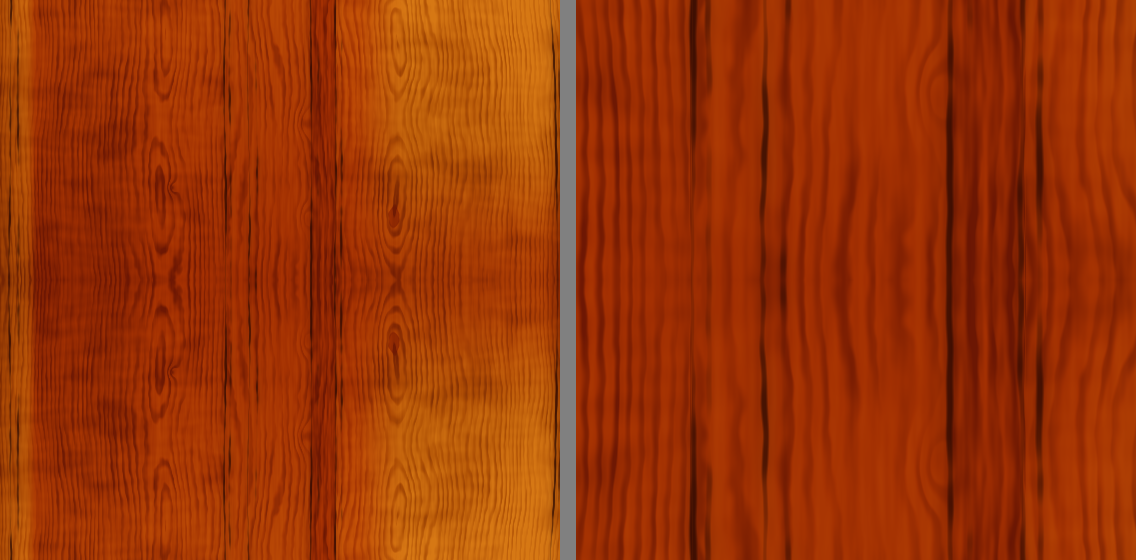
Left: the whole. Right: its middle third, enlarged.
This texture is drawn by a three.js fragment shader. Its source:

```glsl
// Varnished pine boards, mirrored about the horizontal midline. Growth rings are
// contours of a distance field whose axis depth varies with height (long eyes and
// cathedrals); gradient noise adds fibres, stains and the dark split seams.
#define RING_FREQ 84.0
#define RING_DEPTH 0.34
#define FIBRE_DEPTH 0.12
#define STAIN_DEPTH 0.26
#define EYE_PERIOD 0.29
#define SEAM_DARK 0.78
#define LEFT_SEAM 0.402
#define RIGHT_SEAM 0.600
#define SEAM_INK vec3(0.17, 0.035, 0.008)

varying vec2 vUv;

float hash1(float n) { return fract(sin(n * 91.37) * 4375.85); }

vec2 hashGradient(vec2 cell) {
  float turn = fract(sin(dot(cell, vec2(127.1, 311.7))) * 4375.85);
  return vec2(cos(6.2832 * turn), sin(6.2832 * turn));
}

float gradientNoise(vec2 p) {
  vec2 i = floor(p), f = p - i;
  vec2 u = f * f * f * (f * (f * 6.0 - 15.0) + 10.0);
  float a = dot(hashGradient(i), f);
  float b = dot(hashGradient(i + vec2(1.0, 0.0)), f - vec2(1.0, 0.0));
  float c = dot(hashGradient(i + vec2(0.0, 1.0)), f - vec2(0.0, 1.0));
  float d = dot(hashGradient(i + 1.0), f - 1.0);
  return 1.4 * mix(mix(a, b, u.x), mix(c, d, u.x), u.y);
}

vec3 ramp(vec3 dark, vec3 middle, vec3 light, float t) {
  return t < 0.5 ? mix(dark, middle, 2.0 * t) : mix(middle, light, 2.0 * t - 1.0);
}

// Small knots: x is the push on the rings, y is the dark heart.
vec2 knots(vec2 p) {
  vec2 sum = vec2(0.0);
  for (int j = 0; j < 3; j++) {
    float k = float(j);
    vec2 centre = j < 2 ? vec2(0.548 - 0.006 * k, 0.11 + 0.17 * k) : vec2(0.308, 0.165);
    vec2 q = (p - centre) / (j < 2 ? vec2(0.015, 0.027) : vec2(0.009, 0.012));
    float r2 = dot(q, q);
    sum.x += (j < 2 ? 1.7 : 1.2) * exp(-r2);
    sum.y += exp(-9.0 * r2) * (0.3 + 0.3 * k);
  }
  return sum;
}

// Thin tapering splits, set symmetrically about the centre in pairs of strands.
float seams(vec2 p) {
  float ink = 0.0;
  for (int i = 0; i < 12; i++) {
    float k = float(i);
    float pair = floor(k / 4.0);
    float strand = floor(mod(k, 4.0) / 2.0);
    float side = mod(k, 2.0) * 2.0 - 1.0;
    float offset = pair < 0.5 ? 0.056 : (pair < 1.5 ? 0.098 : 0.482);
    float x = 0.5 + side * offset + strand * (0.008 + 0.008 * hash1(k + 3.0));
    x += 0.003 * gradientNoise(vec2(p.y * 4.0, k * 5.3))
       + 0.0010 * gradientNoise(vec2(p.y * 38.0, k * 2.7));
    float swell = gradientNoise(vec2(p.y * 7.0 + k * 3.1, k * 7.7 + 0.4));
    float grit = gradientNoise(vec2(p.y * 48.0, k * 3.9 + 0.3));
    float width = max(0.0011 + 0.0014 * swell + 0.0005 * grit, 0.0003);
    float present = smoothstep(-0.35, 0.45, swell + 0.25 * grit - 0.2 * strand);
    present = mix(present, 1.0, strand < 0.5 ? 0.35 : 0.08);
    float d = abs(p.x - x);
    float line = 1.0 - smoothstep(width * 0.4, width + 0.0014, d);
    ink = max(ink, max(line, 0.25 * exp(-d * 150.0)) * present);
  }
  return ink;
}

void main() {
  float d = abs(vUv.y - 0.5);
  float bow = 0.014 * (1.0 - 4.0 * d * d) * smoothstep(0.72, 1.0, vUv.x);
  vec2 p = vec2(vUv.x - bow, d);
  float isLeft = 1.0 - smoothstep(LEFT_SEAM - 0.001, LEFT_SEAM + 0.001, p.x);
  float isRight = smoothstep(RIGHT_SEAM - 0.001, RIGHT_SEAM + 0.001, p.x);
  float isMiddle = 1.0 - isLeft - isRight;

  // Growth rings around each board's axis, fading in and out in patches
  float axis = isLeft * 0.288 + isRight * 0.71 + isMiddle * 0.36;
  float dx = p.x - axis - 0.010 * gradientNoise(vec2(d * 6.0, axis * 40.0));
  float depth = (isLeft * 0.022 + isRight * 0.036) * (0.5 + 0.5 * cos(6.2832 * d / EYE_PERIOD));
  float r = sqrt(dx * dx + depth * depth);
  vec2 knot = knots(p);
  float phase = RING_FREQ * r * (1.0 + 0.9 * r) * mix(1.0, 0.60, isMiddle) + knot.x
    + 1.2 * gradientNoise(vec2(p.x * 13.0, d * 2.2))
    + 0.6 * gradientNoise(vec2(p.x * 34.0, d * 5.0))
    + 0.17 * gradientNoise(vec2(p.x * 34.0, d * 22.0))
    + 0.12 * gradientNoise(vec2(p.x * 100.0, d * 60.0));
  float g = fract(phase);
  float lateWood = smoothstep(0.30, 0.70, g) * (1.0 - smoothstep(0.78, 0.98, g));
  float nearAxis = exp(-abs(dx) * 24.0) * (1.0 - isMiddle);
  float patches = gradientNoise(vec2(p.x * 11.0, d * 6.0))
    + 0.7 * gradientNoise(vec2(p.x * 60.0, d * 14.0));
  lateWood *= clamp(0.68 + 0.7 * patches + 0.5 * nearAxis, 0.12, 1.35);
  float heart = isRight * (1.0 - smoothstep(0.008, 0.011,
    length(vec2(dx, (d - 0.11) * 0.42)) + 0.004 * gradientNoise(p * 70.0)));

  // Fibres, cross-grain ripple and stains
  float fibre = gradientNoise(vec2(p.x * 150.0, d * 5.0))
    + 0.5 * gradientNoise(vec2(p.x * 300.0, d * 30.0));
  float ripple = gradientNoise(vec2(p.x * 16.0, d * 75.0 + 5.0 * p.x));
  float stain = gradientNoise(vec2(p.x * 8.0, d * 13.0))
    + 0.5 * gradientNoise(vec2(p.x * 19.0, d * 37.0));
  float edgeBand = 1.0 - smoothstep(0.046, 0.070, p.x);
  float darkStrip = smoothstep(0.549, 0.557, p.x) * (1.0 - smoothstep(0.596, 0.602, p.x));
  float rim = exp(-vUv.x * 70.0) + exp(-(1.0 - vUv.x) * 70.0);

  float tone = isLeft * (0.25 + 0.62 * d) + isMiddle * (0.46 + 0.50 * d)
    + isRight * (0.45 + 1.00 * d) + 0.27 * edgeBand - 0.35 * rim;
  tone += 0.18 * isLeft * smoothstep(0.20, 0.30, p.x) + 0.12 * smoothstep(0.85, 0.95, p.x);
  tone -= RING_DEPTH * lateWood + 0.30 * heart + 0.4 * knot.y;
  tone += FIBRE_DEPTH * fibre * (1.0 + 1.5 * darkStrip) + 0.06 * ripple * (1.0 - isMiddle);
  tone -= STAIN_DEPTH * max(stain, 0.0) * (1.0 - 0.7 * isMiddle) + 0.20 * darkStrip;

  // Red varnish gives way to amber on the right and at the outer edge
  float amber = smoothstep(0.60, 0.74, p.x) * mix(0.30, 1.0, smoothstep(0.0, 0.28, d));
  amber = max(amber, max(0.75 * edgeBand, 0.45 * d * (1.0 - darkStrip)));
  amber *= 1.0 - 0.7 * heart;
  tone = clamp(tone + 0.04, 0.0, 1.0);
  vec3 red = ramp(vec3(0.43, 0.09, 0.01), vec3(0.64, 0.185, 0.008), vec3(0.76, 0.29, 0.015), tone);
  vec3 gold = ramp(vec3(0.48, 0.17, 0.01), vec3(0.69, 0.32, 0.02), vec3(0.84, 0.47, 0.08), tone);
  vec3 wood = mix(red, gold, amber);
  gl_FragColor = vec4(mix(wood, SEAM_INK, SEAM_DARK * seams(p)), 1.0);
}
```
